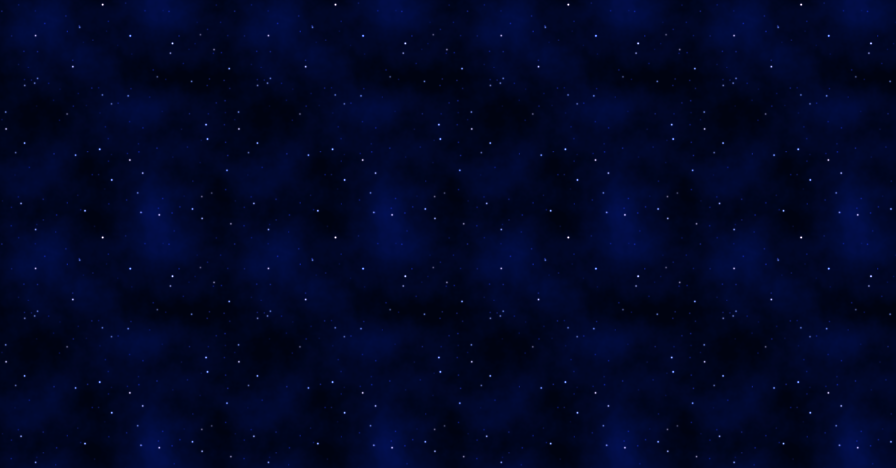
This texture is drawn by a Shadertoy shader. Its source:

```glsl
// A seamless tile of dark blue night sky, repeated in square cells from the top left.
// Each tile layers wrapping gradient-noise clouds, broad soft glows and hollows,
// and hashed grids of stars: sparse bright points over fine faint dust.

const float TILE_SIZE = 0.4975;               // tile side in canvas heights
const vec3 SKY_DARK  = vec3(0.0, 0.010, 0.065);
const vec3 SKY_GLOW  = vec3(0.008, 0.064, 0.335);
const vec3 STAR_COOL = vec3(0.50, 0.62, 1.0);
const vec3 STAR_WARM = vec3(1.0, 0.88, 0.92);
const vec3 DUST_BLUE = vec3(0.20, 0.28, 0.75);

// Two random values in 0..1 for an integer cell.
vec2 hash2(vec2 cell, float seed) {
    uvec2 v = uvec2(cell + vec2(seed, seed * 3.0));
    v = v * 1664525u + 1013904223u;
    v.x += v.y * 1664525u;
    v.y += v.x * 1664525u;
    v ^= v >> 16u;
    v.x += v.y * 1664525u;
    v.y += v.x * 1664525u;
    v ^= v >> 16u;
    return vec2(v & 65535u) / 65535.0;
}

// Dot product of a wrapped corner gradient with the offset to it.
float cornerSlope(vec2 cell, vec2 corner, vec2 local, float period, float seed) {
    float angle = 6.2832 * hash2(mod(cell + corner, period), seed).x;
    return dot(vec2(cos(angle), sin(angle)), local - corner);
}

// Gradient noise that repeats after 'period' cells.
float gradientNoise(vec2 p, float period, float seed) {
    vec2 cell = floor(p), f = fract(p);
    vec2 u = f * f * f * (f * (f * 6.0 - 15.0) + 10.0);
    float a = cornerSlope(cell, vec2(0, 0), f, period, seed);
    float b = cornerSlope(cell, vec2(1, 0), f, period, seed);
    float c = cornerSlope(cell, vec2(0, 1), f, period, seed);
    float d = cornerSlope(cell, vec2(1, 1), f, period, seed);
    return mix(mix(a, b, u.x), mix(c, d, u.x), u.y);
}

// Sum of wrapping octaves, each twice as fine and weaker.
float cloudNoise(vec2 uv, float period, float seed) {
    float sum = 0.0, gain = 1.0;
    for (int octave = 0; octave < 5; octave++) {
        sum += gain * gradientNoise(uv * period, period, seed);
        period *= 2.0;
        gain *= 0.58;
        seed += 17.0;
    }
    return sum;
}

// Soft elliptical glow that wraps around the tile edges.
float softGlow(vec2 uv, vec2 center, vec2 size) {
    vec2 d = (fract(uv - center + 0.5) - 0.5) / size;
    return exp(-dot(d, d));
}

// One jittered star per occupied cell: brightness times its tint.
vec3 starLayer(vec2 uv, float cells, float density, float radius, float pixel, float seed) {
    vec2 p = uv * cells;
    vec2 cell = mod(floor(p), cells);
    vec2 jitter = mix(vec2(0.05), vec2(0.95), hash2(cell, seed));
    vec2 traits = hash2(cell, seed + 41.0);
    float warmth = hash2(cell, seed + 83.0).x;
    float width = max(radius, 0.52 * pixel);   // widen small stars, keeping their light
    float dist = length(fract(p) - jitter) / (cells * width);
    float light = exp(-dist * dist) * radius * radius / (width * width);
    light *= step(traits.x, density) * mix(0.25, 1.0, traits.y);
    return light * mix(STAR_COOL, STAR_WARM, warmth * warmth);
}

// Broad bright and dark regions of one tile.
float skyGlow(vec2 uv) {
    float glow = 0.58 * softGlow(uv, vec2(0.68, 0.93), vec2(0.10, 0.19));
    glow += 0.24 * softGlow(uv, vec2(0.74, 0.06), vec2(0.10, 0.09));
    glow += 0.34 * softGlow(uv, vec2(0.15, 0.06), vec2(0.12, 0.11));
    glow += 0.32 * softGlow(uv, vec2(0.28, 0.20), vec2(0.13, 0.11));
    glow += 0.32 * softGlow(uv, vec2(0.60, 0.48), vec2(0.10, 0.10));
    glow += 0.18 * softGlow(uv, vec2(0.90, 0.45), vec2(0.10, 0.08));
    glow += 0.18 * softGlow(uv, vec2(0.10, 0.79), vec2(0.13, 0.08));
    glow -= 0.24 * softGlow(uv, vec2(0.06, 0.44), vec2(0.12, 0.17));
    glow -= 0.20 * softGlow(uv, vec2(0.80, 0.35), vec2(0.18, 0.07));
    glow -= 0.20 * softGlow(uv, vec2(0.42, 0.90), vec2(0.10, 0.18));
    glow -= 0.20 * softGlow(uv, vec2(0.93, 0.90), vec2(0.09, 0.20));
    return glow;
}

void mainImage(out vec4 fragColor, in vec2 fragCoord) {
    // Square tiles counted from the top left corner.
    vec2 fromTop = vec2(fragCoord.x, iResolution.y - fragCoord.y) / iResolution.y;
    vec2 uv = fract(fromTop / TILE_SIZE);
    float pixel = 1.0 / (iResolution.y * TILE_SIZE);

    // Clouds shaped by the broad glows and hollows.
    float haze = 0.26 + skyGlow(uv) + 0.32 * cloudNoise(uv, 5.0, 5.0);
    vec3 color = mix(SKY_DARK, SKY_GLOW, clamp(haze, 0.0, 1.0));

    // Faint dust, then two overlapping layers of bright stars.
    color += 0.45 * DUST_BLUE * starLayer(uv, 17.0, 0.45, 0.0038, pixel, 211.0);
    color += 1.35 * starLayer(uv, 5.0, 0.65, 0.0042, pixel, 307.0);
    color += 1.20 * starLayer(uv, 8.0, 0.32, 0.0042, pixel, 503.0);

    fragColor = vec4(min(color, 1.0), 1.0);
}
```
